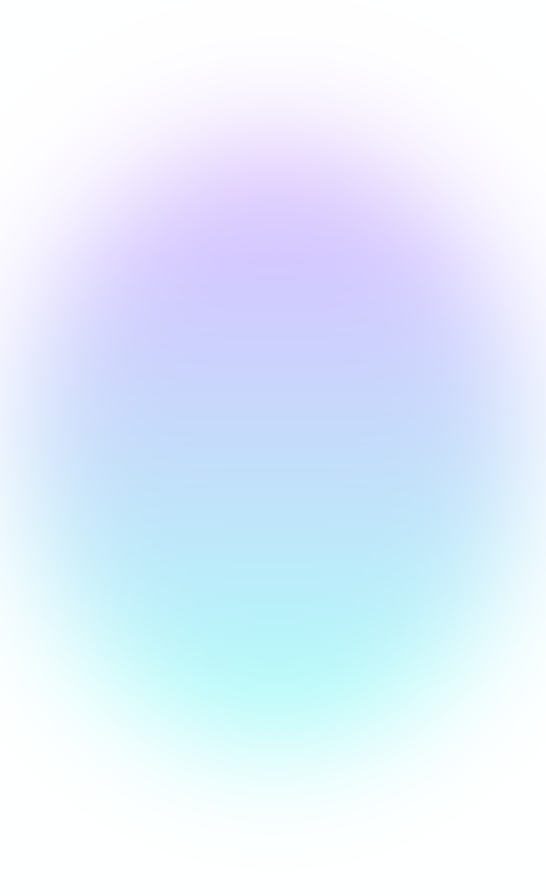
A Shadertoy shader for this background:

```glsl
// A soft blurred oval on white, fading from lilac at the top to aqua below.

const vec3 PAPER = vec3(0.998, 0.999, 1.0);
const vec3 PINK  = vec3(0.870, 0.775, 0.990);
const vec3 LILAC = vec3(0.828, 0.783, 1.000);
const vec3 SKY   = vec3(0.768, 0.865, 0.981);
const vec3 AQUA  = vec3(0.702, 0.980, 0.978);

// Approximate signed distance to an axis-aligned ellipse
float ellipseDistance(vec2 p, vec2 radii) {
    float scaled = max(length(p / radii), 1e-4);
    float slope = max(length(p / (radii * radii)), 1e-4);
    return scaled * (scaled - 1.0) / slope;
}

// Coverage of an edge after a Gaussian blur of the given width
float blurredEdge(float dist, float sigma) {
    float z = clamp(dist / sigma, -4.0, 4.0);
    return 0.5 - 0.5 * tanh(0.798 * (z + 0.0447 * z * z * z));
}

// Position of x between two bounds, limited to 0..1
float ramp(float from, float to, float x) {
    return clamp((x - from) / (to - from), 0.0, 1.0);
}

// Vertical tint; height runs from -0.5 at the bottom to 0.5 at the top
vec3 verticalTint(float height) {
    vec3 tint = mix(AQUA, SKY, ramp(-0.27, 0.0, height));
    tint = mix(tint, LILAC, ramp(0.0, 0.21, height));
    return mix(tint, PINK, ramp(0.21, 0.35, height));
}

void mainImage(out vec4 fragColor, in vec2 fragCoord) {
    // Centred coordinates in units of the canvas height
    vec2 p = (fragCoord - 0.5 * iResolution.xy) / iResolution.y;

    // Oval glow
    vec2 center = vec2(0.002, 0.005);
    vec2 radii = vec2(0.276, 0.332);
    float glow = blurredEdge(ellipseDistance(p - center, radii), 0.065);

    fragColor = vec4(mix(PAPER, verticalTint(p.y), glow), 1.0);
}
```
